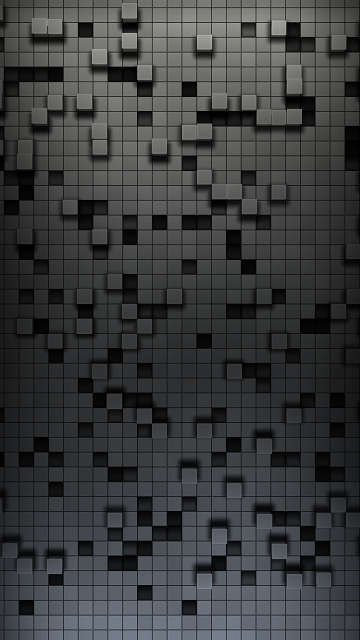
This background is drawn by a Shadertoy shader. Its source:

```glsl
float hash(vec2 p) {
    return fract(sin(dot(p, vec2(127.1, 311.7))) * 43758.5);
}

// Signed distance to a square with slightly rounded corners
float squareDist(vec2 p, float halfSize) {
    vec2 d = abs(p) - halfSize + 0.04;
    return length(max(d, 0.0)) + min(max(d.x, d.y), 0.0) - 0.04;
}

// Positive for raised cubes, negative for sunken ones, zero for the flat wall
float cubeHeight(vec2 id) {
    float pick = hash(id);
    float amount = hash(id + 57.3);
    float band = smoothstep(0.0, 7.0, id.y) * (1.0 - smoothstep(40.0, 43.0, id.y));
    if (pick < 0.095 * band) return 0.45 + 0.55 * amount;
    if (pick > 1.0 - 0.125 * band) return -0.2 - 0.8 * amount;
    return 0.0;
}

// Warm light from above, cool light from below, dark flanks
vec3 wallLight(vec2 uv) {
    float warm = pow(max(uv.y - 0.42, 0.0) / 0.58, 1.4);
    float cool = pow(max(0.42 - uv.y, 0.0) / 0.42, 1.5);
    vec3 glow = vec3(0.19, 0.195, 0.2)
        + warm * vec3(0.41, 0.405, 0.375)
        + cool * vec3(0.27, 0.3, 0.345);
    float flank = 1.0 - 0.55 * pow(abs(2.0 * uv.x - 1.0), 2.5);
    float topEdge = 1.0 - 0.25 * smoothstep(0.96, 1.0, uv.y);
    float smudge = 1.0 + 0.05 * sin(uv.x * 9.0 + 2.0 * sin(uv.y * 7.0))
        + 0.04 * sin(uv.y * 17.0 + uv.x * 5.0);
    return glow * flank * topEdge * smudge;
}

void mainImage(out vec4 fragColor, in vec2 fragCoord) {
    vec2 uv = fragCoord / iResolution.xy;
    float pixel = 24.3 / iResolution.x;
    vec2 p = fragCoord * pixel + vec2(0.72, 0.32);
    vec2 center = 0.5 * iResolution.xy * pixel + vec2(0.72, 0.32);
    vec2 id = floor(p);
    vec2 f = p - id - 0.5;
    vec3 glow = wallLight(uv);

    // Flat tiles with a soft bevel and dark seams
    float edge = 0.5 - max(abs(f.x), abs(f.y));
    float tone = 0.94 + 0.12 * hash(id + 9.1) + 0.06 * f.y;
    tone *= 1.0 + 0.1 * (1.0 - smoothstep(0.05, 0.14, edge));
    float seam = clamp((edge - 0.03) / pixel + 0.5, 0.0, 1.0);
    vec3 color = glow * tone * mix(0.22, 1.0, seam);

    // Sunken cubes, darkest below their upper rim
    float depth = max(-cubeHeight(id), 0.0);
    if (depth > 0.0) {
        float pit = mix(0.75, 0.08, depth);
        pit *= 1.0 - 0.65 * smoothstep(-0.2, 0.45, f.y);
        pit *= mix(0.45, 1.0, smoothstep(0.0, 0.16, edge));
        color = glow * pit * mix(0.3, 1.0, seam);
    }

    // Raised cubes lean away from the center and throw soft shadows
    float lightSide = 2.0 * smoothstep(0.3, 0.6, uv.y) - 1.0;
    float shadow = 0.0;
    float cover = 0.0;
    vec3 cubes = vec3(0.0);
    for (int y = -1; y <= 1; y++) {
        for (int x = -1; x <= 1; x++) {
            vec2 cell = id + vec2(float(x), float(y));
            float h = cubeHeight(cell);
            if (h <= 0.0) continue;

            vec2 q = p - cell - 0.5;
            vec2 lean = (cell + 0.5 - center) * 0.015 * h;
            vec2 shadowShift = lean * 0.3 - vec2(0.0, 0.38 * h * lightSide);
            float shade = 1.0 - smoothstep(-0.1, 0.5, squareDist(q - shadowShift, 0.5));
            shadow = max(shadow, shade * (0.6 + 0.3 * h));

            // Sweep the square from base to cap for the side walls
            float along = clamp(dot(q, lean) / max(dot(lean, lean), 0.0001), 0.0, 1.0);
            float size = 0.48 + 0.05 * h;
            float side = squareDist(q - lean * along, mix(0.48, size, along));
            float cap = squareDist(q - lean, size);
            float body = clamp(0.5 - min(side, cap) / pixel, 0.0, 1.0);
            float face = clamp(0.5 - cap / pixel, 0.0, 1.0);

            float rim = smoothstep(-0.14, -0.04, cap);
            float capTone = 1.03 + 0.1 * hash(cell + 3.7) + 0.1 * q.y * lightSide + 0.14 * rim;
            if (body > cover) {
                cubes = glow * mix(0.42, capTone, face);
                cover = body;
            }
        }
    }
    color *= 1.0 - shadow;
    color = mix(color, cubes, cover);

    fragColor = vec4(clamp(color, 0.0, 1.0), 1.0);
}
```
